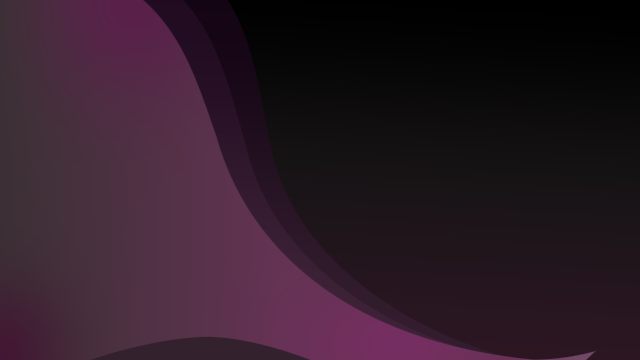
This background is drawn by a WebGL 2 fragment shader. Its source:

```glsl
#version 300 es
precision highp float;

uniform vec2 u_resolution;
out vec4 fragColor;

// The canvas is a grid of 16 by 9 units
const vec2 GRID = vec2(16.0, 9.0);

// Each ridge: two cubic curves sharing their middle point
const vec2 FRONT_RIDGE[7] = vec2[7](
    vec2(3.58, 9.0), vec2(4.58, 8.13), vec2(4.96, 6.88), vec2(5.42, 5.56),
    vec2(6.21, 2.75), vec2(8.75, 0.46), vec2(13.33, 0.01));
const vec2 MIDDLE_RIDGE[7] = vec2[7](
    vec2(4.58, 9.0), vec2(5.46, 8.06), vec2(5.77, 6.67), vec2(6.15, 5.35),
    vec2(6.77, 2.65), vec2(9.38, 0.67), vec2(12.71, 0.0));
const vec2 BACK_RIDGE[7] = vec2[7](
    vec2(5.69, 9.0), vec2(6.38, 7.92), vec2(6.48, 6.6), vec2(6.77, 5.35),
    vec2(7.29, 2.65), vec2(10.0, 0.77), vec2(12.92, 0.0));

const vec2 TAIL_TIP = vec2(14.875, 0.21);
const float TAIL_CUT_SLOPE = 1.07;
const vec2 HILL_TOP = vec2(5.2, 0.58);
const float HILL_LEFT = 2.95;
const float HILL_RIGHT = 2.56;
const float HILL_POWER = 1.7;

const vec3 NIGHT_MID = vec3(0.088, 0.078, 0.083);
const vec3 NIGHT_LOW = vec3(0.170, 0.086, 0.135);
const vec3 BACK_TOP = vec3(0.080, 0.020, 0.080);
const vec3 BACK_LOW = vec3(0.195, 0.110, 0.175);
const vec3 MIDDLE_TOP = vec3(0.130, 0.045, 0.130);
const vec3 MIDDLE_LOW = vec3(0.240, 0.135, 0.215);
const vec3 SLATE = vec3(0.230, 0.190, 0.205);
const vec3 MAUVE = vec3(0.390, 0.200, 0.325);
const vec3 PLUM_GLOW = vec3(0.350, 0.125, 0.290);
const vec3 PINK_GLOW = vec3(0.460, 0.180, 0.380);
const vec3 WINE_GLOW = vec3(0.260, 0.090, 0.200);
const vec3 TIP_COLOR = vec3(0.450, 0.280, 0.400);
const vec3 HILL_COLOR = vec3(0.200, 0.130, 0.180);

vec2 cubic(vec2 a, vec2 b, vec2 c, vec2 d, float t) {
    float s = 1.0 - t;
    return s * s * s * a + 3.0 * s * t * (s * b + t * c) + t * t * t * d;
}

// Height of a ridge at x, found by halving the curve interval
float ridgeHeight(vec2 r[7], float x) {
    bool upper = x < r[3].x;
    vec2 a = upper ? r[0] : r[3];
    vec2 b = upper ? r[1] : r[4];
    vec2 c = upper ? r[2] : r[5];
    vec2 d = upper ? r[3] : r[6];
    float low = 0.0, high = 1.0;
    for (int i = 0; i < 22; i++) {
        float t = 0.5 * (low + high);
        if (cubic(a, b, c, d, t).x < x) low = t;
        else high = t;
    }
    float y = cubic(a, b, c, d, 0.5 * (low + high)).y;
    return y + max(r[0].x - x, 0.0) - 0.1 * max(x - r[6].x, 0.0);
}

// Smooth mask, one where the signed field is positive
float coverage(float field) {
    return clamp(0.5 + field / max(fwidth(field), 1e-5), 0.0, 1.0);
}

float glow(vec2 p, vec2 center, vec2 radius) {
    vec2 q = (p - center) / radius;
    return exp(-dot(q, q));
}

vec3 nightColor(vec2 p) {
    float depth = (GRID.y - p.y) / GRID.y - 0.006 * (p.x - 8.0);
    vec3 color = NIGHT_MID * smoothstep(-0.05, 0.55, depth);
    return mix(color, NIGHT_LOW, smoothstep(0.38, 1.0, depth));
}

vec3 waveColor(vec2 p) {
    vec3 color = mix(SLATE, MAUVE, clamp(p.x / 7.0, 0.0, 1.0));
    color = mix(color, PLUM_GLOW, glow(p, vec2(3.4, 9.0), vec2(2.2, 2.4)));
    color = mix(color, PINK_GLOW, glow(p, vec2(10.0, 0.4), vec2(2.4, 1.5)));
    color = mix(color, WINE_GLOW, glow(p, vec2(0.0), vec2(1.6, 1.9)));
    return mix(color, TIP_COLOR, smoothstep(12.5, 14.8, p.x));
}

void main() {
    vec2 p = gl_FragCoord.xy / u_resolution * GRID;
    float fall = smoothstep(0.0, 1.0, 1.1 * (1.0 - p.y / GRID.y));

    // Dark sky and the two shaded bands
    vec3 color = nightColor(p);
    float back = coverage(ridgeHeight(BACK_RIDGE, p.x) - p.y);
    float middle = coverage(ridgeHeight(MIDDLE_RIDGE, p.x) - p.y);
    color = mix(color, mix(BACK_TOP, BACK_LOW, fall), back);
    color = mix(color, mix(MIDDLE_TOP, MIDDLE_LOW, fall), middle);

    // Bright wave with its upturned tail
    float tailStart = FRONT_RIDGE[6].x;
    float lift = max(p.x - tailStart, 0.0) / (TAIL_TIP.x - tailStart);
    float front = ridgeHeight(FRONT_RIDGE, min(p.x, tailStart)) + TAIL_TIP.y * lift * lift;
    float cut = TAIL_TIP.x + TAIL_CUT_SLOPE * (p.y - TAIL_TIP.y) - p.x;
    color = mix(color, waveColor(p), coverage(front - p.y) * coverage(cut));

    // Low hill at the bottom edge
    float side = p.x - HILL_TOP.x;
    float reach = abs(side) / (side < 0.0 ? HILL_LEFT : HILL_RIGHT);
    float hill = HILL_TOP.y * (1.0 - pow(reach, HILL_POWER));
    color = mix(color, HILL_COLOR, coverage(hill - p.y));

    fragColor = vec4(color, 1.0);
}
```
